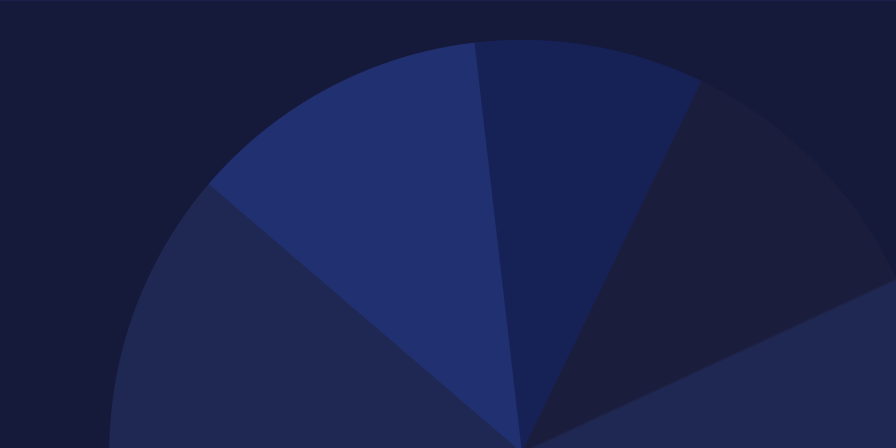
This background is drawn by a WebGL 1 fragment shader. Its source:

```glsl
precision highp float;
// Draws a dark navy backdrop with a large half disc fanned into flat blue sectors.

uniform vec2 u_resolution;

// Coverage of the half plane counterclockwise of a ray at the given angle.
float pastRay(vec2 p, float degrees, float softness) {
    float a = radians(degrees);
    return smoothstep(-softness, softness, dot(p, vec2(-sin(a), cos(a))));
}

void main() {
    // One unit is the canvas height; the fan is hinged just below the lower edge.
    vec2 uv = gl_FragCoord.xy / u_resolution.y;
    vec2 p = uv - vec2(1.165, -0.010);
    float pixel = 1.0 / u_resolution.y;
    float soft = 0.7 * pixel;

    vec3 night = vec3(0.082, 0.098, 0.228);
    vec3 slate = vec3(0.122, 0.157, 0.322);
    vec3 dusk = vec3(0.106, 0.114, 0.239);
    vec3 navy = vec3(0.086, 0.129, 0.337);
    vec3 royal = vec3(0.127, 0.188, 0.440);

    // Sectors, swept from right to left
    vec3 fan = mix(slate, dusk, pastRay(p, 24.8, max(soft, 0.004)));
    fan = mix(fan, navy, pastRay(p, 64.2, soft));
    fan = mix(fan, royal, pastRay(p, 96.6, soft));
    fan = mix(fan, slate, pastRay(p, 139.4, soft));

    // Disc over the backdrop
    float disc = 1.0 - smoothstep(-soft, soft, length(p) - 0.921);
    vec3 color = mix(night, fan, disc);

    // Faint hairline along the top edge
    float hairline = smoothstep(0.997 - soft, 0.997 + soft, uv.y);
    color = mix(color, slate, 0.6 * hairline);

    gl_FragColor = vec4(color, 1.0);
}
```
